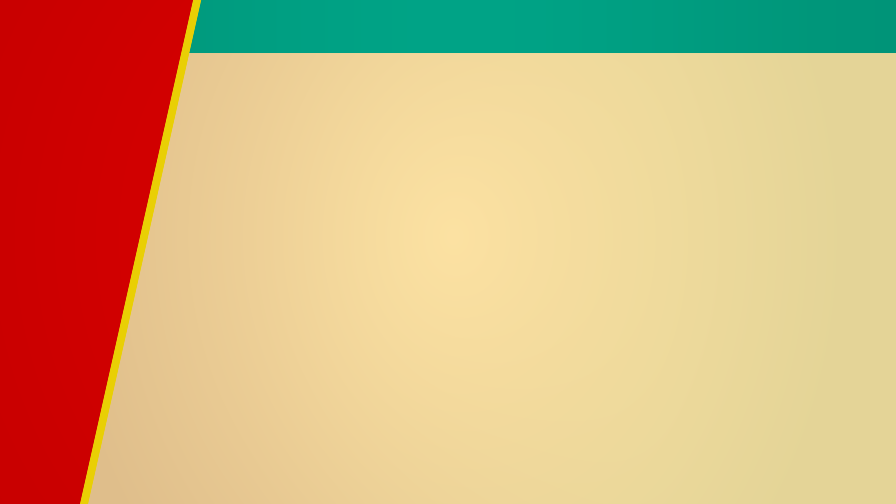
Write a Shadertoy shader that draws this background.

```glsl
// Warm cream backdrop with a soft glow, a teal top band and a slanted red panel edged in yellow.
#define GLOW_CENTER vec2(0.90, 0.53)
#define GLOW_RADIUS 0.78
#define BAND_BOTTOM 0.8947
#define PANEL_FOOT 0.1586
#define PANEL_LEAN 0.2245
#define STRIPE_WIDTH 0.0162

const vec3 CREAM_GLOW = vec3(0.988, 0.884, 0.635);
const vec3 CREAM_LEFT = vec3(0.875, 0.745, 0.545);
const vec3 CREAM_RIGHT = vec3(0.893, 0.832, 0.592);
const vec3 TEAL_LIGHT = vec3(0.0, 0.640, 0.525);
const vec3 TEAL_DARK = vec3(0.0, 0.580, 0.470);
const vec3 RED_LIGHT = vec3(0.825, 0.0, 0.0);
const vec3 RED_DARK = vec3(0.785, 0.0, 0.0);
const vec3 YELLOW = vec3(0.915, 0.810, 0.015);

// Coverage of the region where the signed distance is negative.
float cover(float dist) {
    float halfPixel = 0.5 / iResolution.y;
    return 1.0 - smoothstep(-halfPixel, halfPixel, dist);
}

// Radial glow that fades to a different tint on each side.
vec3 creamField(vec2 offset) {
    vec3 rim = mix(CREAM_LEFT, CREAM_RIGHT, smoothstep(-0.45, 0.45, offset.x));
    float fade = min(length(offset * vec2(1.0, 0.8)) / GLOW_RADIUS, 1.0);
    return mix(CREAM_GLOW, rim, fade);
}

void mainImage(out vec4 fragColor, in vec2 fragCoord) {
    vec2 p = fragCoord / iResolution.y;
    p.x *= (16.0 / 9.0) * iResolution.y / iResolution.x;
    vec2 offset = p - GLOW_CENTER;

    // Cream field and teal band
    vec3 color = creamField(offset);
    vec3 teal = mix(TEAL_LIGHT, TEAL_DARK, smoothstep(0.0, 0.95, abs(offset.x)));
    color = mix(color, teal, cover(BAND_BOTTOM - p.y));

    // Slanted panel and its stripe
    float across = p.x - PANEL_FOOT - PANEL_LEAN * p.y;
    float slope = inversesqrt(1.0 + PANEL_LEAN * PANEL_LEAN);
    vec3 red = mix(RED_LIGHT, RED_DARK, smoothstep(0.5, 1.1, length(offset)));
    color = mix(color, YELLOW, cover((across - STRIPE_WIDTH) * slope));
    color = mix(color, red, cover(across * slope));

    fragColor = vec4(color, 1.0);
}
```
